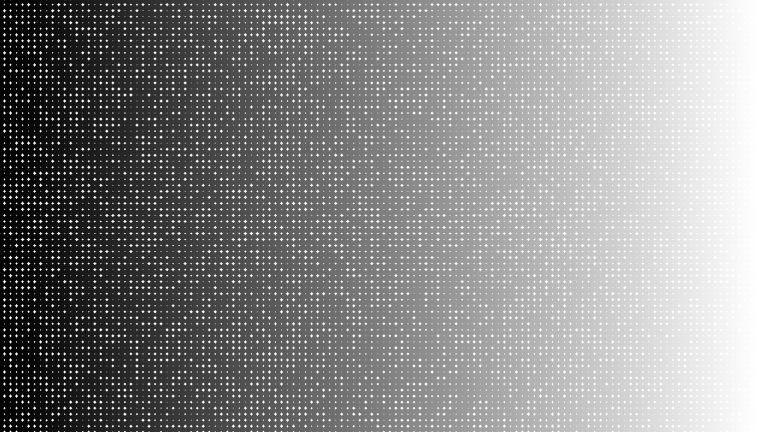
Reproduce this background procedurally as a Shadertoy shader.

```glsl
// Draws a grid of white diamonds of varied size over a black to white horizontal gradient.

const float SPACING = 0.01394;               // grid step, in canvas heights
const vec2 FIRST_DOT = vec2(0.0104, 0.0108); // first centre, from the top left
const float MIN_RADIUS = 0.0013;
const float MAX_RADIUS = 0.0038;
const vec3 DOT_COLOR = vec3(1.0);

// Random value in 0..1 for a grid cell
float hash(vec2 cell) {
    vec3 q = fract(vec3(cell.xyx) * 0.1031);
    q += dot(q, q.yzx + 33.33);
    return fract((q.x + q.y) * q.z);
}

// Signed distance to a diamond centred on the origin
float diamond(vec2 p, float radius) {
    return (abs(p.x) + abs(p.y) - radius) * 0.7071;
}

// Horizontal ramp with short flat ends
vec3 background(float x) {
    return vec3(clamp((x - 0.015) / 0.972, 0.0, 1.0));
}

// Coverage of the scattered-size diamond grid
float dotGrid(vec2 p, float pixel) {
    vec2 g = (p - FIRST_DOT) / SPACING;
    vec2 cell = floor(g + 0.5);
    float size = smoothstep(0.0, 1.0, hash(cell + 17.0));
    float radius = mix(MIN_RADIUS, MAX_RADIUS, size);
    float d = diamond((g - cell) * SPACING, radius);
    float edge = clamp(0.5 - d / pixel, 0.0, 1.0);
    // Fade diamonds that are smaller than one pixel
    float area = 2.0 * radius * radius / (pixel * pixel);
    return edge * min(area, 1.0);
}

void mainImage(out vec4 fragColor, in vec2 fragCoord) {
    float pixel = 1.0 / iResolution.y;
    vec2 fromTop = vec2(fragCoord.x, iResolution.y - fragCoord.y) * pixel;

    vec3 color = background(fragCoord.x / iResolution.x);
    color = mix(color, DOT_COLOR, dotGrid(fromTop, pixel));
    fragColor = vec4(color, 1.0);
}
```
